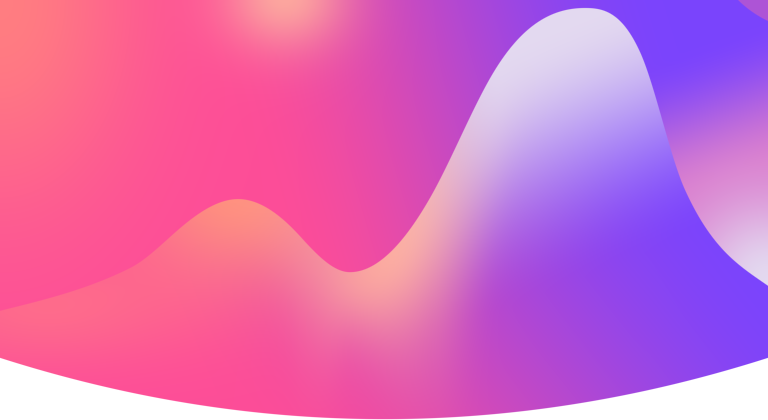
A WebGL 1 fragment shader for this background:

```glsl
precision highp float;
// A glowing wave of two hills on a pink to violet sky, cut off by a white arc.
// The ridge is a cubic spline with given slopes; sky and hill are smooth
// gradients with soft gaussian glows laid over them.

#define ASPECT 1.8286
#define PINK   vec3(0.99, 0.30, 0.595)
#define VIOLET vec3(0.48, 0.265, 0.99)
#define CORAL  vec3(1.00, 0.49, 0.505)
#define ORANGE vec3(1.00, 0.56, 0.49)
#define PEACH  vec3(0.99, 0.67, 0.62)
#define MAUVE  vec3(0.85, 0.47, 0.80)
#define PALE   vec3(0.89, 0.85, 0.94)
#define ORCHID vec3(0.68, 0.33, 0.84)
#define RIM_DEPTH 0.16

uniform vec2 u_resolution;

// Soft elliptical spot, 1 at its centre
float glow(vec2 p, vec2 centre, vec2 radii) {
  vec2 d = (p - centre) / radii;
  return exp(-dot(d, d));
}

// Cubic piece between two knots (x, height, slope), zero outside them
float span(float x, vec3 a, vec3 b) {
  float w = b.x - a.x;
  float t = (x - a.x) / w;
  float s = 1.0 - t;
  float h = s * s * ((1.0 + 2.0 * t) * a.y + t * w * a.z)
          + t * t * ((1.0 + 2.0 * s) * b.y - s * w * b.z);
  return h * step(a.x, x) * (1.0 - step(b.x, x));
}

// Height of the wave: low hill, valley, tall hill, falling tail
float ridge(float x) {
  vec3 start     = vec3(-0.02, 0.255, 0.25);
  vec3 foot      = vec3(0.310, 0.362, 0.50);
  vec3 lowRise   = vec3(0.429, 0.457, 0.85);
  vec3 lowPeak   = vec3(0.567, 0.526, 0.0);
  vec3 lowFall   = vec3(0.714, 0.438, -1.1);
  vec3 valley    = vec3(0.833, 0.352, 0.0);
  vec3 tallRise  = vec3(1.024, 0.529, 1.75);
  vec3 shoulder  = vec3(1.167, 0.814, 1.75);
  vec3 tallPeak  = vec3(1.393, 0.981, 0.0);
  vec3 tallFall  = vec3(1.524, 0.876, -2.2);
  vec3 tail      = vec3(1.631, 0.548, -2.2);
  vec3 finish    = vec3(1.850, 0.304, -0.75);
  return span(x, start, foot) + span(x, foot, lowRise)
       + span(x, lowRise, lowPeak) + span(x, lowPeak, lowFall)
       + span(x, lowFall, valley) + span(x, valley, tallRise)
       + span(x, tallRise, shoulder) + span(x, shoulder, tallPeak)
       + span(x, tallPeak, tallFall) + span(x, tallFall, tail)
       + span(x, tail, finish);
}

vec3 skyColour(vec2 p, float pixel) {
  vec3 c = mix(PINK, VIOLET, smoothstep(0.776, 1.895, p.x + 0.3 * p.y));
  c = mix(c, CORAL, glow(p, vec2(0.0, 1.0), vec2(0.33, 0.5)));
  c = mix(c, PEACH, 0.95 * glow(p, vec2(0.68, 1.01), vec2(0.15, 0.13)));

  // Pale mist behind the tall hill
  float mist = 1.0 - smoothstep(0.6, 0.95, p.y + 0.35 * (ASPECT - p.x));
  c = mix(c, MAUVE, mist * smoothstep(1.4, 1.6, p.x));
  c = mix(c, PALE, glow(p, vec2(1.83, 0.33), vec2(0.2)));

  // Disc in the upper right corner
  float disc = length(p - vec2(1.94, 1.185)) - 0.26;
  return mix(ORCHID, c, smoothstep(-pixel, pixel, disc));
}

vec3 hillColour(vec2 p, float depth) {
  vec3 c = mix(PINK, VIOLET, smoothstep(0.562, 2.133, p.x + 0.8 * p.y));
  c = mix(c, ORANGE, 0.45 * glow(p, vec2(0.1, 0.27), vec2(0.35, 0.14)));
  c = mix(c, ORANGE, glow(p, vec2(0.567, 0.54), vec2(0.3, 0.22)));

  // Warm rim along the valley, then the pale crest
  float rim = glow(vec2(p.x, depth), vec2(0.95, 0.0), vec2(0.25, RIM_DEPTH));
  c = mix(c, PEACH, rim);
  float crest = smoothstep(-0.22, 0.405, p.y - 0.4 * p.x);
  return mix(c, PALE, crest * smoothstep(0.85, 1.2, p.x));
}

void main() {
  vec2 p = gl_FragCoord.xy / u_resolution * vec2(ASPECT, 1.0);
  float pixel = 0.75 / u_resolution.y;

  // Signed distance below the ridge, corrected for its slope
  float e = 0.004;
  float slope = (ridge(p.x + e) - ridge(p.x - e)) / (2.0 * e);
  float depth = (ridge(p.x) - p.y) / sqrt(1.0 + slope * slope);

  vec3 colour = mix(skyColour(p, pixel), hillColour(p, depth),
                    smoothstep(-pixel, pixel, depth));

  // White arc along the bottom
  float across = 2.0 * p.x / ASPECT - 1.0;
  float arc = 0.002 + 0.146 * across * across;
  colour = mix(vec3(1.0), colour, smoothstep(-pixel, pixel, p.y - arc));

  gl_FragColor = vec4(colour, 1.0);
}
```
